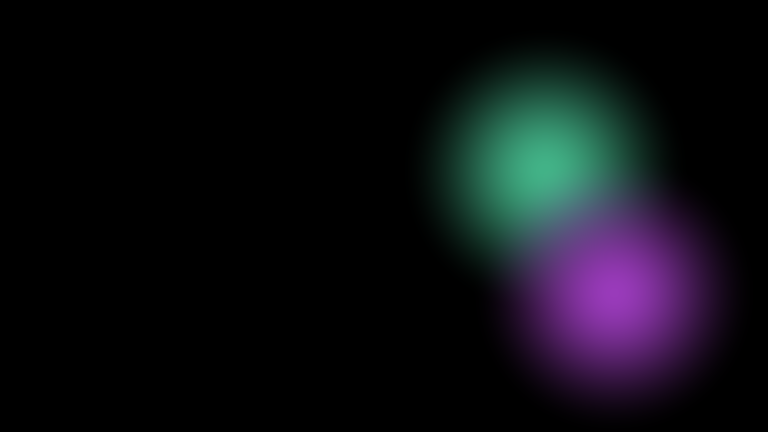
Give the GLSL for this background, as a WebGL 1 fragment shader.

```glsl
precision highp float;

uniform vec2 u_resolution;

// Soft disc: full at its center, fading smoothly to nothing at the radius
float softGlow(vec2 point, vec2 center, float radius) {
    return 1.0 - smoothstep(0.0, radius, distance(point, center));
}

void main() {
    // Canvas height is one unit; x is scaled by the aspect ratio
    vec2 point = gl_FragCoord.xy / u_resolution.y;
    float aspect = u_resolution.x / u_resolution.y;

    vec3 green = vec3(0.26, 0.70, 0.53);
    vec3 violet = vec3(0.60, 0.23, 0.73);

    // Violet glow layered over the green one on black
    vec3 color = green * softGlow(point, vec2(0.710 * aspect, 0.606), 0.336);
    color = mix(color, violet, softGlow(point, vec2(0.800 * aspect, 0.322), 0.332));

    gl_FragColor = vec4(color, 1.0);
}
```
